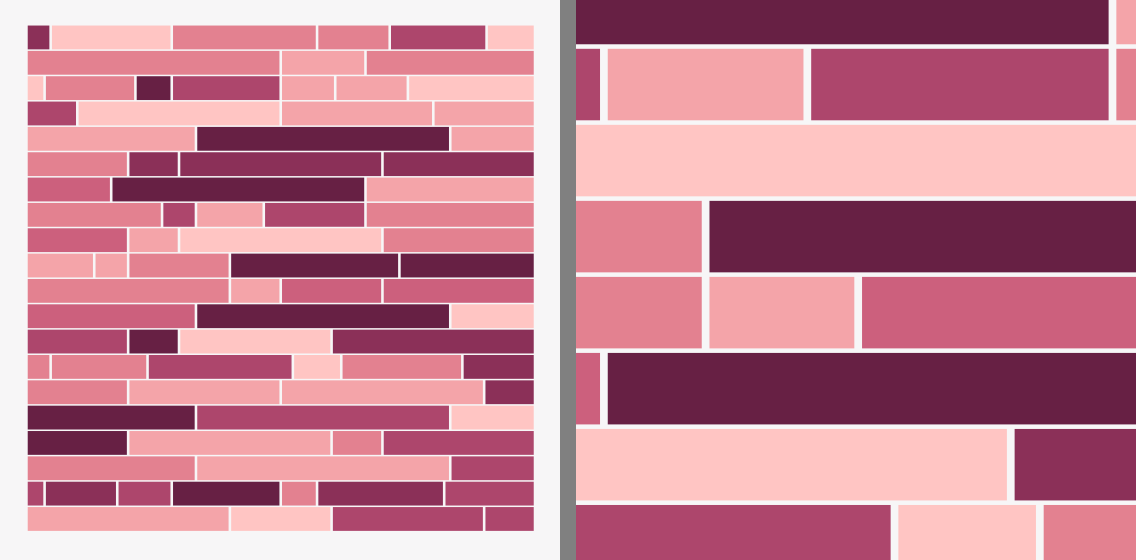
Left: the whole. Right: its middle third, enlarged.
This pattern is drawn by a WebGL 2 fragment shader. Its source:

```glsl
#version 300 es
precision highp float;
// Twenty rows of flat bars in a seven-step rose palette on a pale ground.
// Each row holds 2 to 8 bars; their widths are the whole numbers 1..n,
// shuffled by ranking hashes and scaled to fill the row.

#define ROWS 20.0
#define MIN_BARS 2
#define MAX_BARS 8
#define FIELD_LOW vec2(0.0495, 0.0520)
#define FIELD_HIGH vec2(0.9531, 0.9544)
#define GAP vec2(0.0046, 0.0027)
#define GROUND vec3(0.967, 0.964, 0.967)
#define SEED 3.7

uniform vec2 u_resolution;
out vec4 fragColor;

const vec3 PALETTE[7] = vec3[7](
    vec3(1.000, 0.773, 0.765),
    vec3(0.957, 0.643, 0.663),
    vec3(0.890, 0.506, 0.565),
    vec3(0.800, 0.376, 0.490),
    vec3(0.678, 0.275, 0.424),
    vec3(0.545, 0.188, 0.345),
    vec3(0.404, 0.125, 0.267));

float hash(vec2 p) {
    return fract(sin(dot(p + SEED, vec2(12.9898, 78.233))) * 43758.5453);
}

// Two averaged hashes favour rows of middling bar count.
int barCount(float row) {
    float spread = 0.5 * (hash(vec2(row, 31.0)) + hash(vec2(row, 57.0)));
    return MIN_BARS + int(spread * float(MAX_BARS - MIN_BARS + 1));
}

// Rank of a bar's hash among its row: a shuffled 1..count.
float barWeight(int bar, int count, float row) {
    float own = hash(vec2(float(bar), row));
    float rank = 1.0;
    for (int i = 0; i < count; i++) {
        if (hash(vec2(float(i), row)) < own) rank += 1.0;
    }
    return rank;
}

// Returns the start, end and index of the bar at x, with x in 0..1.
vec3 findBar(float x, float row) {
    int count = barCount(row);
    float total = 0.5 * float(count * (count + 1));
    float start = 0.0;
    float end = 0.0;
    int index = 0;
    for (int i = 0; i < count; i++) {
        start = end;
        end += barWeight(i, count, row) / total;
        index = i;
        if (x < end) break;
    }
    return vec3(start, end, float(index));
}

// Smoothed inside of an interval, inset by half a gap at both ends.
float band(float x, float low, float high, float gap, float pixel) {
    float inside = min(x - low, high - x) - 0.5 * gap;
    return clamp(inside / pixel + 0.5, 0.0, 1.0);
}

void main() {
    float side = min(u_resolution.x, u_resolution.y);
    vec2 canvas = (gl_FragCoord.xy - 0.5 * u_resolution) / side + 0.5;
    float pixel = 1.0 / side;

    // Grow the field by half a gap so that the outer bars meet its edges.
    vec2 low = FIELD_LOW - 0.5 * GAP;
    vec2 size = FIELD_HIGH + 0.5 * GAP - low;
    vec2 field = (canvas - low) / size;

    // Row and bar under this point.
    float row = clamp(floor(field.y * ROWS), 0.0, ROWS - 1.0);
    vec3 bar = findBar(field.x, row);

    // Coverage in canvas units.
    vec2 at = field * size;
    float rowHeight = size.y / ROWS;
    float cover = band(at.x, bar.x * size.x, bar.y * size.x, GAP.x, pixel)
                * band(at.y, row * rowHeight, (row + 1.0) * rowHeight, GAP.y, pixel);

    // One palette step per bar.
    int tone = min(int(hash(vec2(bar.z + 11.0, row + 83.0)) * 7.0), 6);
    fragColor = vec4(mix(GROUND, PALETTE[tone], cover), 1.0);
}
```
